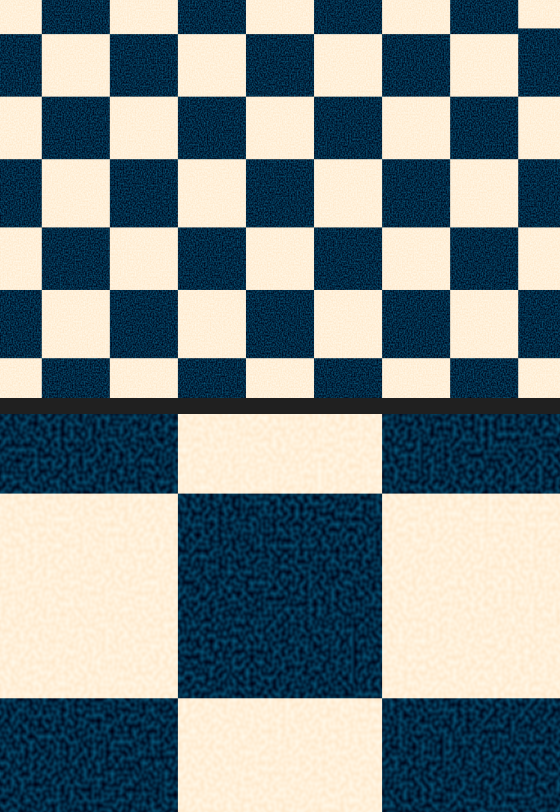
Top, the full canvas; bottom, a detail of the centre.
A Shadertoy shader for this pattern:

```glsl
// Cream and navy checkerboard with slightly uneven rows and a fine woven grain.
#define COLUMN_WIDTH 0.171           // fraction of canvas height
#define ROW_STEPS 70.0               // row edges snap to this many steps
#define ROW_PITCH 11.41              // steps per row before snapping
#define FIRST_EDGE 7.30              // lowest row edge, in steps
#define EDGE_DRIFT 0.02              // rise of the edges per column, in steps
#define ROW_EDGES 6
#define GRAIN_SCALE vec2(265.0, 225.0)
#define CREAM vec3(1.0, 0.94, 0.85)
#define CREAM_GRAIN vec3(0.01, 0.05, 0.09)
#define NAVY vec3(0.006, 0.165, 0.272)
#define NAVY_GRAIN vec3(0.02, 0.24, 0.28)

// Unit gradient with a pseudo-random direction
vec2 gradientAt(vec2 cell) {
    vec3 h = fract(cell.xyx * vec3(0.1031, 0.1030, 0.0973));
    h += dot(h, h.yzx + 33.33);
    float angle = 6.2832 * fract((h.x + h.y) * h.z);
    return vec2(cos(angle), sin(angle));
}

float gradientNoise(vec2 p) {
    vec2 cell = floor(p), f = p - cell;
    vec2 w = f * f * f * (f * (f * 6.0 - 15.0) + 10.0);
    vec2 e = vec2(0.0, 1.0);
    float a = dot(gradientAt(cell), f);
    float b = dot(gradientAt(cell + e.yx), f - e.yx);
    float c = dot(gradientAt(cell + e.xy), f - e.xy);
    float d = dot(gradientAt(cell + e.yy), f - e.yy);
    return mix(mix(a, b, w.x), mix(c, d, w.x), w.y);
}

// Tone of one column at height y: +1 cream, -1 navy, smooth at row edges
float columnTone(float column, float y, float pixel) {
    float tone = 1.0 - 2.0 * mod(column, 2.0);
    for (int k = 0; k < ROW_EDGES; k++) {
        float raw = FIRST_EDGE + EDGE_DRIFT * column + ROW_PITCH * float(k);
        float edge = floor(raw + 0.5) / ROW_STEPS;
        tone *= clamp(2.0 * (edge - y) / pixel, -1.0, 1.0);
    }
    return tone;
}

void mainImage(out vec4 fragColor, in vec2 fragCoord) {
    float pixel = 1.0 / iResolution.y;
    vec2 p = fragCoord * pixel;

    // Blend the two columns beside the nearest vertical edge
    float u = (p.x - 0.5 * iResolution.x * pixel) / COLUMN_WIDTH + 4.5;
    float boundary = floor(u + 0.5);
    float side = clamp((u - boundary) * COLUMN_WIDTH / pixel + 0.5, 0.0, 1.0);
    float tone = mix(columnTone(boundary - 1.0, p.y, pixel),
                     columnTone(boundary, p.y, pixel), side);

    // Grain is strong on navy and faint on cream
    float grain = gradientNoise(p * GRAIN_SCALE + 17.3);
    vec3 navy = NAVY + NAVY_GRAIN * grain;
    vec3 cream = CREAM + CREAM_GRAIN * grain;
    vec3 color = mix(navy, cream, 0.5 + 0.5 * tone);
    fragColor = vec4(clamp(color, 0.0, 1.0), 1.0);
}
```
